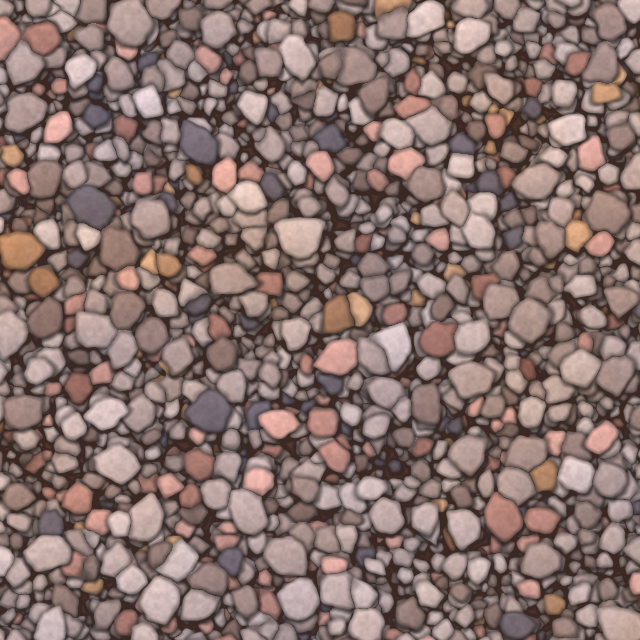
A WebGL 1 fragment shader for this texture:

```glsl
precision highp float;
uniform vec2 u_resolution;

#define LAYERS 4
#define FINEST_CELLS 46.0
#define LAYER_SCALE 0.735
#define SPARSITY 0.19
#define SOFTNESS 0.0017
#define BEVEL 0.0075
#define SHADOW_REACH 0.009
#define MOTTLE 0.17

const vec3 GAP = vec3(0.31, 0.21, 0.185);
const vec3 DARK_STONE = vec3(0.50, 0.405, 0.375);
const vec3 PALE_STONE = vec3(0.82, 0.745, 0.725);
const vec3 SLATE = vec3(0.43, 0.39, 0.42);
const vec2 LIGHT = vec2(-0.35, 0.94);

float hash(vec2 p) {
  vec3 q = fract(vec3(p.xyx) * 0.1031);
  q += dot(q, q.yzx + 33.33);
  return fract((q.x + q.y) * q.z);
}

float noise(vec2 p) {
  vec2 i = floor(p), f = fract(p);
  f = f * f * (3.0 - 2.0 * f);
  return mix(mix(hash(i), hash(i + vec2(1, 0)), f.x),
             mix(hash(i + vec2(0, 1)), hash(i + 1.0), f.x), f.y);
}

// Rounded irregular hexagon: soft maximum of six jittered half-planes.
float stoneDistance(vec2 p, vec2 id, float radius) {
  float turn = 6.2832 * hash(id + 3.7);
  float c = cos(turn), s = sin(turn);
  float stretch = mix(1.0, 1.35, hash(id + 8.1));
  p = vec2(c * p.x + s * p.y, (c * p.y - s * p.x) * stretch);
  float sum = 0.0;
  for (int k = 0; k < 6; k++) {
    float side = float(k);
    float angle = (side + 0.7 * hash(id + side * 5.3)) * 1.0472;
    float reach = radius * mix(0.85, 1.2, hash(id + side * 7.9 + 1.3));
    sum += exp(16.0 * (dot(p, vec2(cos(angle), sin(angle))) - reach));
  }
  return log(sum) / 16.0;
}

// Nearest stone of one layer: x = outside distance, y = inner depth.
vec2 nearestStone(vec2 p, float seed, float keep, out vec2 stoneId, out vec2 offset) {
  vec2 cell = floor(p);
  float first = 3.0, second = 3.0;
  stoneId = cell;
  offset = vec2(0.0);
  for (int y = -1; y <= 1; y++) {
    for (int x = -1; x <= 1; x++) {
      vec2 home = cell + vec2(x, y);
      vec2 id = home + seed;
      if (hash(id + 21.4) > keep) continue;
      vec2 jitter = vec2(hash(id + 0.5), hash(id + 11.9));
      vec2 rel = p - home - mix(vec2(0.12), vec2(0.88), jitter);
      float d = stoneDistance(rel, id, mix(0.36, 0.62, hash(id + 15.2)));
      if (d < first) {
        second = first;
        first = d;
        stoneId = id;
        offset = rel;
      } else {
        second = min(second, d);
      }
    }
  }
  return vec2(first, min(-first, 0.5 * (second - first)));
}

vec3 stoneColour(vec2 id) {
  vec3 colour = mix(DARK_STONE, PALE_STONE, pow(hash(id + 31.0), 0.65));
  float kind = hash(id + 42.6);
  if (kind < 0.035) colour = SLATE;
  else if (kind < 0.15) colour *= vec3(1.08, 0.92, 0.88);
  else if (kind < 0.19) colour *= vec3(1.06, 0.93, 0.75);
  return colour;
}

void main() {
  vec2 uv = gl_FragCoord.xy / min(u_resolution.x, u_resolution.y);

  // Roughened outlines
  vec2 p = uv + 0.004 * (vec2(noise(uv * 75.0), noise(uv * 75.0 + 40.0)) - 0.5);
  vec3 colour = GAP;
  float cells = FINEST_CELLS;

  // Small stones first, larger ones on top
  for (int i = 0; i < LAYERS; i++) {
    float level = float(i);
    vec2 id, offset;
    vec2 stone = nearestStone(p * cells + level * 0.37, 60.0 + level * 83.0,
                              1.0 - SPARSITY * level, id, offset);
    float outside = stone.x / cells, depth = stone.y / cells;
    float lit = dot(offset, LIGHT);
    float shadow = 1.0 - smoothstep(0.0, SHADOW_REACH, outside);
    colour *= 1.0 - shadow * clamp(0.42 - 0.3 * lit, 0.2, 0.6);

    float bevel = smoothstep(-0.001, BEVEL, depth);
    float shade = mix(0.64, 1.05, bevel) + 0.16 * lit;
    shade *= mix(0.87, 1.02, level / float(LAYERS - 1));
    colour = mix(colour, stoneColour(id) * shade, smoothstep(-SOFTNESS, SOFTNESS, depth));
    cells *= LAYER_SCALE;
  }

  // Mineral mottling and broad warm or violet drifts
  float mottle = 0.6 * noise(uv * 115.0) + 0.4 * noise(uv * 230.0 + 9.0);
  colour *= 1.0 + MOTTLE * (mottle - 0.5);
  float drift = 0.65 * noise(uv * 5.0 + 2.0) + 0.35 * noise(uv * 13.0);
  colour *= mix(vec3(1.05, 0.99, 0.92), vec3(0.97, 0.99, 1.06), drift);
  colour *= 0.95 + 0.1 * noise(uv * 7.0 + 17.0);
  gl_FragColor = vec4(max(colour, GAP * 0.75), 1.0);
}
```
